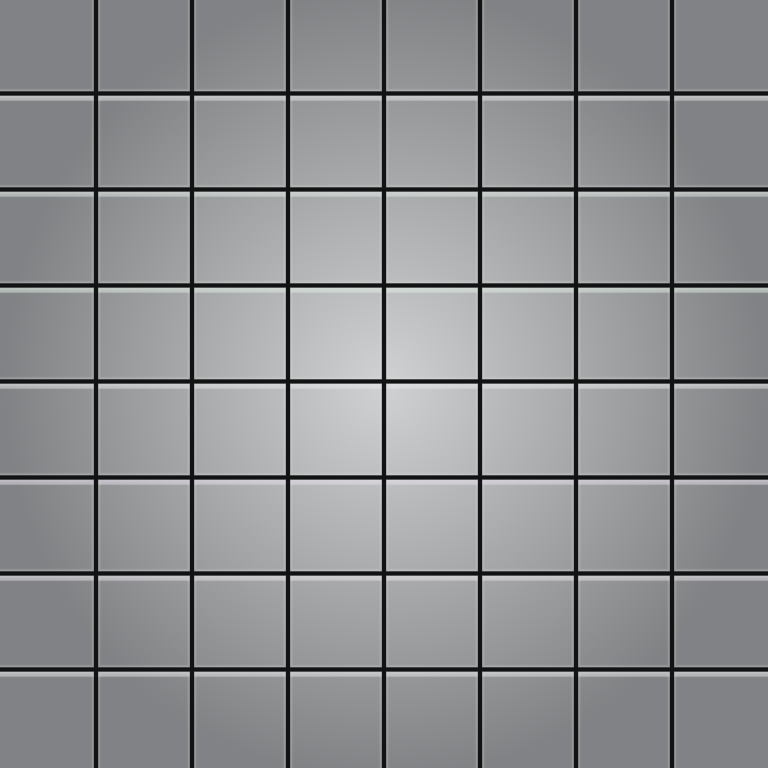
Reproduce this pattern procedurally as a Shadertoy shader.

```glsl
#define TILES 8.0
#define LINE_HALF 0.0028
#define LINE_RAISE 0.0033
#define RIM_WIDTH 0.0025
#define BEVEL_DEPTH 0.0066
#define GLOW_RADIUS 0.495
#define GLOW_COLOR vec3(0.815, 0.820, 0.825)
#define EDGE_COLOR vec3(0.505, 0.510, 0.520)
#define LINE_COLOR vec3(0.065, 0.070, 0.072)
#define LIGHT_COLOR vec3(0.90, 0.91, 0.91)
#define TINT_AMOUNT 0.05

// Coverage of a band of the given half width
float band(float dist, float halfWidth, float blur) {
    return 1.0 - smoothstep(halfWidth - blur, halfWidth + blur, abs(dist));
}

void mainImage(out vec4 fragColor, in vec2 fragCoord) {
    vec2 uv = fragCoord / iResolution.xy;
    float blur = max(0.0009, 0.75 / min(iResolution.x, iResolution.y));

    // Radial metal sheen
    float radius = length((uv - 0.5) * vec2(1.0, 0.96));
    vec3 color = mix(GLOW_COLOR, EDGE_COLOR, clamp(radius / GLOW_RADIUS, 0.0, 1.0));

    // Signed offset to the nearest inner joint on each axis
    vec2 shifted = uv - vec2(0.0, LINE_RAISE);
    vec2 joint = clamp(round(shifted * TILES), 1.0, TILES - 1.0);
    vec2 offset = shifted - joint / TILES;

    // Thin light rims on both sides of each joint
    float rimHalf = LINE_HALF + RIM_WIDTH;
    float rim = max(band(offset.x, rimHalf, 2.0 * blur),
                    band(offset.y, rimHalf, 2.0 * blur));
    color = mix(color, LIGHT_COLOR, 0.25 * rim);

    // Brighter bevel under horizontal joints, tinted near the middle rows
    float row = joint.y - 0.5 * TILES;
    float greenShift = TINT_AMOUNT * row * exp(-0.5 * row * row);
    vec3 bevelColor = LIGHT_COLOR + vec3(-0.5, 1.0, -0.5) * greenShift;
    float bevelCenter = -LINE_HALF - 0.5 * BEVEL_DEPTH;
    float bevel = band(offset.y - bevelCenter, 0.5 * BEVEL_DEPTH, 1.5 * blur);
    color = mix(color, bevelColor, 0.5 * bevel);

    // Dark joints
    float line = max(band(offset.x, LINE_HALF, blur),
                     band(offset.y, LINE_HALF, blur));
    color = mix(color, LINE_COLOR, line);

    fragColor = vec4(color, 1.0);
}
```
